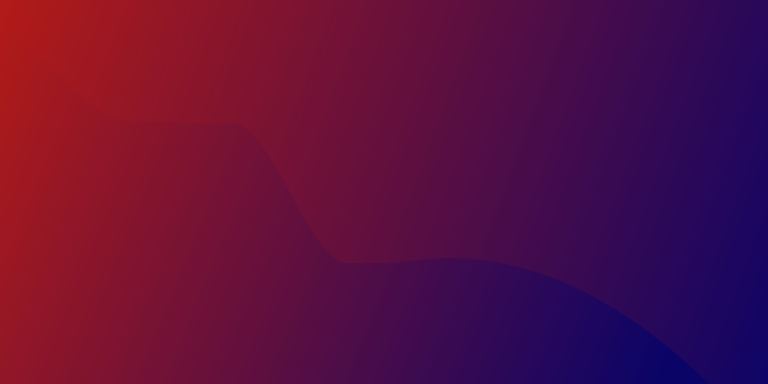
Give the GLSL for this background, as a WebGL 2 fragment shader.

```glsl
#version 300 es
precision highp float;

uniform vec2 u_resolution;
out vec4 fragColor;

// Depth of the wave crest below the top edge, in canvas heights
float crestDepth(float x) {
    float depth = 0.094
        + 0.221 * smoothstep(0.0, 0.33, x)
        + 0.006 * smoothstep(0.33, 0.55, x)
        + 0.364 * smoothstep(0.607, 0.906, x)
        - 0.013 * smoothstep(0.99, 1.17, x);
    float fall = max(x - 1.17, 0.0);
    return depth + 0.715 * fall * fall;
}

// Red to navy ramp
vec3 ramp(float t) {
    return mix(vec3(0.70, 0.105, 0.09), vec3(0.045, 0.015, 0.405), clamp(t, 0.0, 1.0));
}

void main() {
    // x runs rightwards, y runs down from the top edge
    vec2 p = gl_FragCoord.xy / u_resolution.y;
    p.y = 1.0 - p.y;

    // Two slanted gradients, the lower one slightly steeper
    vec3 backdrop = ramp(dot(p, vec2(0.414, 0.154)));
    vec3 wave = ramp(dot(p, vec2(0.473, 0.195)));

    // Antialiased crest
    float below = p.y - crestDepth(p.x);
    float coverage = clamp(0.5 + below / max(fwidth(below), 1e-5), 0.0, 1.0);

    fragColor = vec4(mix(backdrop, wave, coverage), 1.0);
}
```
